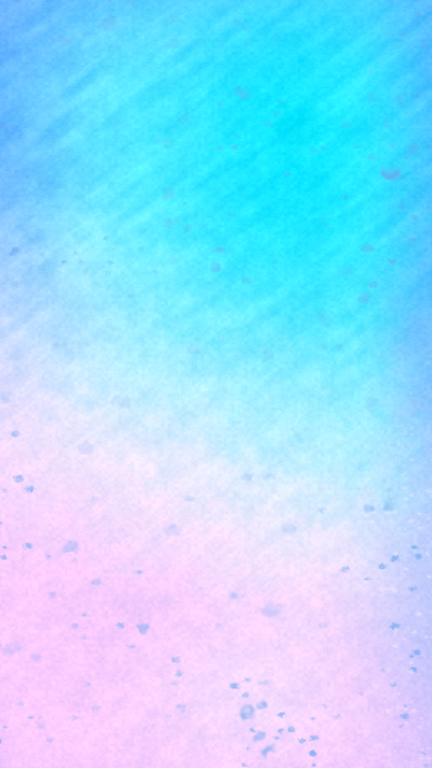
Write a Shadertoy shader that draws this texture.

```glsl
// Weathered pastel plaster: cyan glow above, white haze in the middle, pink below.
#define GLOW_POS vec2(0.69, 1.48)
#define GLOW_SIZE 0.30
#define TILT 0.20
#define HAZE_WARP 0.09
#define GRAIN 0.085
#define STREAKS 0.045
#define PIT_DEPTH 0.55
#define FLECK_LIGHT 0.45
#define EDGE_BLUE 0.80

const vec3 CYAN = vec3(0.40, 0.93, 1.00);
const vec3 ICE = vec3(0.75, 0.945, 1.00);
const vec3 HAZE = vec3(0.95, 0.91, 0.995);
const vec3 PINK = vec3(0.975, 0.79, 0.995);
const vec3 BLUE = vec3(0.42, 0.66, 1.00);
const vec3 LILAC = vec3(0.68, 0.75, 0.99);
const vec3 CORE = vec3(0.00, 0.91, 1.00);
const vec3 STAIN = vec3(0.42, 0.65, 0.93);

float hash(vec2 p) {
    return fract(sin(dot(p, vec2(127.1, 311.7))) * 43758.5453);
}

float noise(vec2 p) {
    vec2 cell = floor(p), f = fract(p);
    f = f * f * (3.0 - 2.0 * f);
    return mix(mix(hash(cell), hash(cell + vec2(1, 0)), f.x),
               mix(hash(cell + vec2(0, 1)), hash(cell + vec2(1, 1)), f.x), f.y);
}

float fbm(vec2 p) {
    float sum = 0.0, amp = 0.5;
    for (int i = 0; i < 5; i++) {
        sum += amp * noise(p);
        p = mat2(1.6, 1.2, -1.2, 1.6) * p + 7.3;
        amp *= 0.5;
    }
    return sum;
}

// Soft irregular spots, at most one in each cell of a jittered grid
float spots(vec2 p, float scale, float chance, float seed, float pixel) {
    vec2 g = p * scale + seed, base = floor(g);
    float cover = 0.0;
    for (int j = -1; j <= 1; j++)
    for (int i = -1; i <= 1; i++) {
        vec2 cell = base + vec2(i, j);
        vec2 centre = cell + 0.2 + 0.6 * vec2(hash(cell + 3.1), hash(cell + 8.7));
        float radius = mix(0.10, 0.32, hash(cell + 5.3));
        vec2 d = (g - centre) * vec2(0.85, 1.15);
        float dist = length(d) + 0.28 * (noise(g * 5.0) - 0.5) - radius;
        float soft = 0.09 + pixel * scale;
        float present = step(1.0 - chance, hash(cell + 1.9));
        cover = max(cover, present * (1.0 - smoothstep(-soft, soft, dist)));
    }
    return cover;
}

void mainImage(out vec4 fragColor, in vec2 fragCoord) {
    vec2 uv = fragCoord / iResolution.xy;
    vec2 p = uv * vec2(1.0, 1.778);
    float pixel = 1.0 / iResolution.x;
    float clouds = fbm(p * 5.0) - 0.48;
    float rough = fbm(p * 26.0 + 4.0) - 0.48;

    // Slanted vertical ramp
    float depth = 1.0 - uv.y + TILT * (0.5 - uv.x);
    depth += HAZE_WARP * clouds + 0.07 * rough;
    vec3 col = mix(CYAN, ICE, smoothstep(0.25, 0.56, depth));
    col = mix(col, HAZE, smoothstep(0.50, 0.70, depth));
    col = mix(col, PINK, smoothstep(0.64, 0.86, depth));
    float whiten = length((p - vec2(0.60, 0.17)) * vec2(1.3, 1.7));
    col = mix(col, HAZE, 0.55 * exp(-whiten * whiten * 9.0));

    // Blue borders: upper corners, left side and the long right side
    float wobble = 0.16 * clouds + 0.08 * rough;
    float left = 1.0 - smoothstep(-0.10, 0.34, uv.x + wobble);
    float right = smoothstep(0.76, 1.06, uv.x + wobble);
    float top = smoothstep(0.85, 1.06, uv.y + 0.5 * wobble);
    float high = smoothstep(0.35, 0.85, uv.y);
    vec3 rightTint = mix(LILAC, BLUE, smoothstep(0.25, 0.75, uv.y));
    float rightFade = mix(0.6, 1.0, smoothstep(0.0, 0.25, uv.y));
    col = mix(col, rightTint, EDGE_BLUE * right * rightFade);
    col = mix(col, mix(PINK, BLUE, high), EDGE_BLUE * left * mix(0.5, 1.0, high));
    col = mix(col, BLUE, 0.55 * top);

    // Cyan glow, with a denser disc at its heart
    vec2 g = (p - GLOW_POS + vec2(0.0, 0.05)) / vec2(1.0, 1.3);
    float glow = exp(-dot(g, g) / (GLOW_SIZE * GLOW_SIZE));
    col = mix(col, CORE, 0.88 * glow * (1.0 + 0.3 * clouds));
    float disc = length(p - GLOW_POS - vec2(-0.005, 0.015)) + 0.02 * rough;
    col = mix(col, CORE * 0.97, 0.4 * (1.0 - smoothstep(0.045, 0.065, disc)));

    // Plaster grain and rising diagonal streaks
    vec2 along = mat2(0.80, -0.60, 0.60, 0.80) * p;
    float streak = fbm(along * vec2(9.0, 45.0)) - 0.48;
    float grain = noise(p * 130.0) + 0.6 * noise(p * 240.0) - 0.8;
    col += STREAKS * streak * (0.6 + high) * vec3(2.4, 1.5, 0.3);
    col += GRAIN * (grain * 0.65 + rough) * vec3(1.0, 0.65, 0.15);

    // Pits and stains, clustered by a broad mask
    float cluster = smoothstep(0.38, 0.62, fbm(p * 3.2 + 11.0) + 0.10 * right);
    float pits = spots(p, 17.0, 0.10, 2.0, pixel) * (0.35 + 0.5 * cluster);
    pits = max(pits, spots(p, 38.0, 0.12, 9.0, pixel) * cluster);
    pits *= 0.6 + 0.8 * noise(p * 75.0);
    col = mix(col, STAIN, clamp(PIT_DEPTH * pits * (1.0 - 0.5 * glow), 0.0, 1.0));

    // Small crater rim beside the glow
    vec2 c = p - vec2(0.903, 1.385);
    float rim = 1.0 - smoothstep(0.002, 0.007 + pixel, abs(length(c) - 0.017));
    col = mix(col, STAIN, 0.6 * rim * smoothstep(0.012, -0.012, c.y));

    // Pale flecks, mostly low and along the right side
    float flecks = spots(p, 55.0, 0.14, 21.0, pixel);
    float fleckArea = smoothstep(0.25, 0.60, depth) * (0.45 + 0.7 * right);
    col = mix(col, vec3(1.0, 0.94, 1.0), FLECK_LIGHT * flecks * fleckArea);
    fragColor = vec4(clamp(col, 0.0, 1.0), 1.0);
}
```
